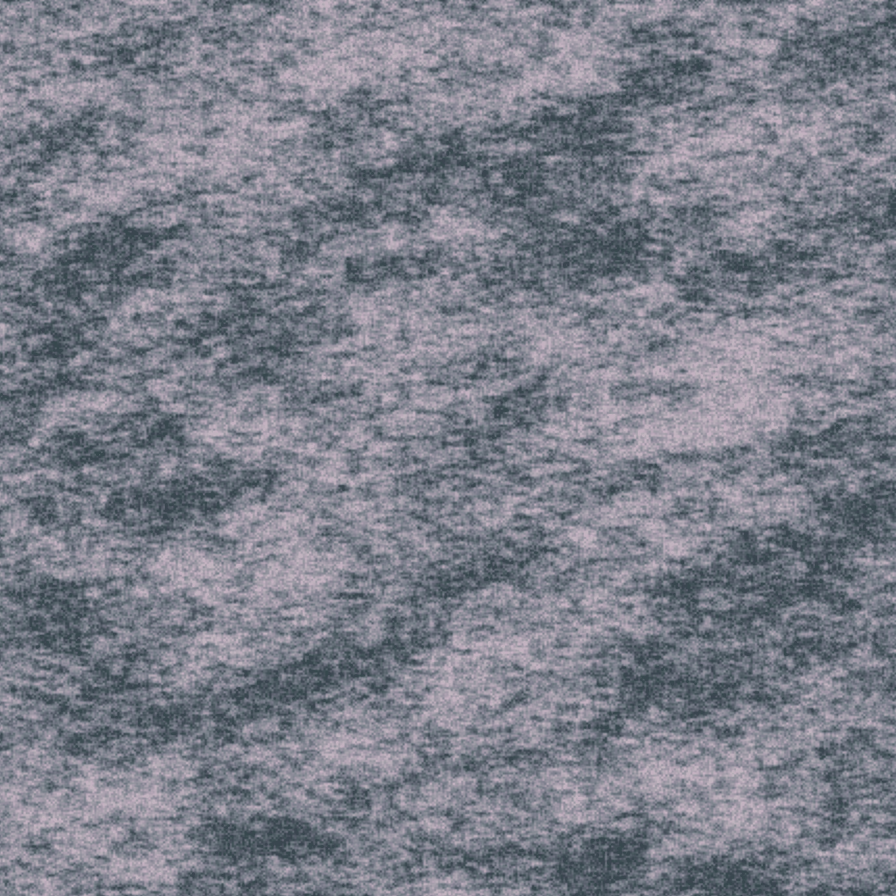
Write a Shadertoy shader that draws this texture.

```glsl
#define SHADOW_SLATE vec3(0.272, 0.32, 0.355)
#define MID_GREY vec3(0.482, 0.502, 0.55)
#define LIGHT_MAUVE vec3(0.69, 0.65, 0.70)
#define BLOTCH_FREQ vec2(5.5, 13.0)
#define BLOTCH_SLANT 0.30
#define BLOTCH_STRENGTH 0.88
#define FLECK_FREQ vec2(68.0, 160.0)
#define FLECK_STRENGTH 0.85
#define THREAD_FREQ vec2(60.0, 330.0)
#define THREAD_STRENGTH 0.20
#define GRAIN_FREQ 430.0
#define GRAIN_STRENGTH 0.52

float hash(vec2 p) {
    vec3 q = fract(p.xyx * 0.1031);
    q += dot(q, q.yzx + 33.33);
    return fract((q.x + q.y) * q.z);
}

// Value noise centred on zero
float noise(vec2 p) {
    vec2 cell = floor(p);
    vec2 f = fract(p);
    f = f * f * (3.0 - 2.0 * f);
    float bottom = mix(hash(cell), hash(cell + vec2(1, 0)), f.x);
    float top = mix(hash(cell + vec2(0, 1)), hash(cell + vec2(1, 1)), f.x);
    return mix(bottom, top, f.y) - 0.5;
}

// Slanted clouds whose finer octaves lie closer to horizontal
float blotches(vec2 uv) {
    float sum = 0.0, amplitude = BLOTCH_STRENGTH, slant = BLOTCH_SLANT;
    vec2 freq = BLOTCH_FREQ;
    for (int i = 0; i < 4; i++) {
        vec2 sheared = vec2(uv.x + slant * uv.y, uv.y - slant * uv.x);
        sum += amplitude * noise(sheared * freq + float(i) * 37.7 + 11.3);
        amplitude *= 0.76;
        slant *= 0.7;
        freq *= 1.93;
    }
    return sum;
}

// Short horizontal dashes of dyed fibre
float flecks(vec2 uv) {
    float coarse = noise(uv * FLECK_FREQ + 71.3);
    float fine = noise(uv * FLECK_FREQ * vec2(2.2, 1.6) + 153.9);
    return FLECK_STRENGTH * (coarse + 0.85 * fine);
}

// Crossing threads with a fine grain on top
float weave(vec2 uv) {
    float weft = noise(uv * THREAD_FREQ + 19.1);
    float warp = noise(uv * THREAD_FREQ.yx + 43.7);
    float grain = noise(uv * GRAIN_FREQ + 87.2);
    return THREAD_STRENGTH * (weft + warp) + GRAIN_STRENGTH * grain;
}

vec3 palette(float tone) {
    vec3 darkHalf = mix(SHADOW_SLATE, MID_GREY, 2.0 * tone);
    vec3 lightHalf = mix(MID_GREY, LIGHT_MAUVE, 2.0 * tone - 1.0);
    return mix(darkHalf, lightHalf, step(0.5, tone));
}

void mainImage(out vec4 fragColor, in vec2 fragCoord) {
    vec2 uv = fragCoord / iResolution.y;

    // Soft threshold settles the dye into dark pools and pale ground
    float dye = blotches(uv) + flecks(uv);
    float tone = smoothstep(-0.92, 0.82, dye) + weave(uv);
    vec3 color = palette(clamp(tone, -0.12, 1.18));

    // Faint pink and green drift between fibres
    color += vec3(0.02, -0.016, 0.012) * noise(uv * GRAIN_FREQ * 0.8 + 211.6);
    fragColor = vec4(color, 1.0);
}
```
